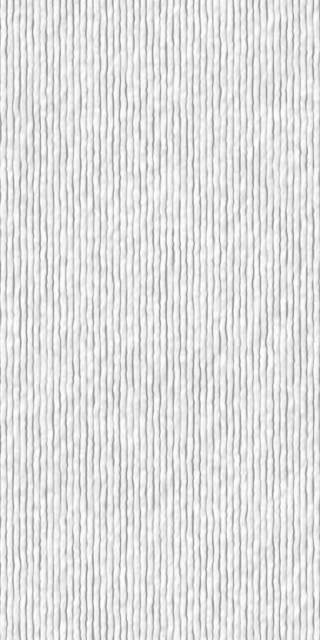
Reproduce this texture procedurally as a WebGL 2 fragment shader.

```glsl
#version 300 es
precision highp float;
// White split-stone panel: 48 narrow vertical ribs parted by shadowed grooves.
// Noise bends and breaks the grooves, and a second noise field, lit from the
// upper left, gives every rib its own chipped face.

uniform vec2 u_resolution;
out vec4 fragColor;

float hash(vec2 p) {
    vec3 q = fract(vec3(p.xyx) * 0.1031);
    q += dot(q, q.yzx + 33.33);
    return fract((q.x + q.y) * q.z);
}

float noise(vec2 p) {
    vec2 cell = floor(p), f = fract(p);
    f = f * f * (3.0 - 2.0 * f);
    return mix(mix(hash(cell), hash(cell + vec2(1, 0)), f.x),
               mix(hash(cell + vec2(0, 1)), hash(cell + vec2(1, 1)), f.x), f.y);
}

// Chipped stone height: broad flakes with finer grain on top
float stoneHeight(vec2 p) {
    float height = 0.0, weight = 0.55;
    for (int octave = 0; octave < 3; octave++) {
        height += weight * noise(p);
        p = p * 2.03 + vec2(17.0, 9.0);
        weight *= 0.5;
    }
    return height;
}

void main() {
    // One unit is one rib wide; both axes share the scale
    vec2 p = gl_FragCoord.xy / u_resolution.x * 48.0;
    float pixel = 48.0 / u_resolution.x;

    // Ragged rib edges
    float wobble = 0.22 * (noise(p * vec2(0.9, 0.45)) - 0.5)
                 + 0.12 * (noise(p * vec2(1.0, 1.6) + 40.0) - 0.5);
    float x = p.x + wobble;
    float groove = floor(x + 0.5);
    float offset = x - groove;

    // Groove depth changes along each rib, with fully shadowed and chipped runs
    float run = noise(vec2(groove * 7.3, p.y * 0.22));
    float chip = noise(vec2(groove * 3.7 + 50.0, p.y * 0.9));
    float depth = mix(0.10, 0.34, smoothstep(0.15, 0.8, 0.6 * run + 0.4 * chip));
    float halfWidth = max(mix(0.11, 0.16, chip), 0.5 * pixel);
    float shadow = depth * exp(-pow(offset / halfWidth, 2.0));

    // Soft shade on the side turned from the light, bright lip beyond the groove
    float shade = 0.06 * smoothstep(-0.45, -0.1, offset) * (1.0 - smoothstep(-0.1, 0.1, offset));
    float lip = 0.035 * exp(-pow((offset - 0.3) / 0.13, 2.0));

    // Light on the chipped face
    vec2 face = vec2(p.x * 0.9, p.y * 0.6) + 5.3 * hash(vec2(floor(x), 4.0));
    float relief = stoneHeight(face) - stoneHeight(face + vec2(-0.22, 0.25));
    float tone = 0.94 - shadow - shade + lip + 0.22 * relief * (1.0 - 0.4 * shadow / 0.34);
    tone += 0.02 * (noise(p * 0.13) - 0.5);

    fragColor = vec4(vec3(clamp(tone, 0.62, 0.985)), 1.0);
}
```
